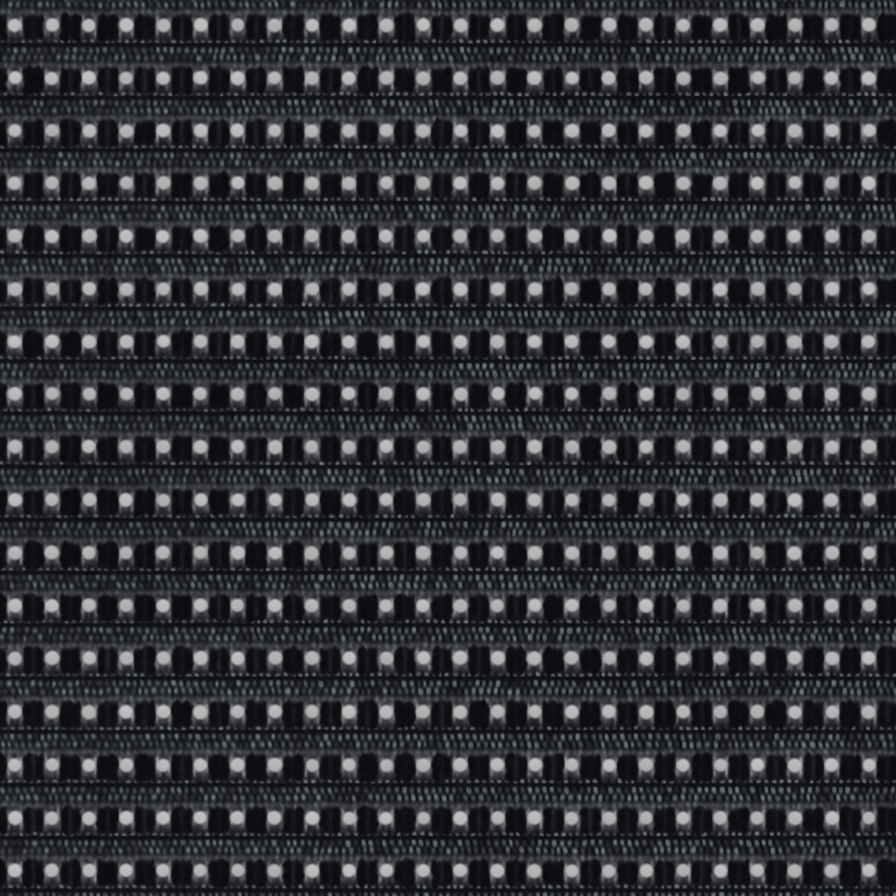
Write a WebGL 1 fragment shader that draws this texture.

```glsl
precision highp float;
// Dark woven fabric: rows of pale round dots between black floats and fine grey ribbing.

uniform vec2 u_resolution;

// Layout, in canvas units or fractions of one repeat
const vec2 REPEATS = vec2(24.13, 16.95);
const vec2 FIRST_DOT = vec2(0.0166, 0.0286);
const float DOT_HEIGHT = 0.37;       // dot centre above the base of its repeat
const float DOT_RADIUS = 0.0075;
const float DOT_SOFTNESS = 0.0022;
const float STRANDS = 5.0;           // fine strands per repeat
const float STRAND_WARP = 0.45;      // unevenness of strand spacing
const float STRAND_WEAR = 0.85;      // brightness spread between strands
const float ROW_DRIFT = 0.04;
const vec2 FLOAT_HALF_SIZE = vec2(0.26, 0.22);

const vec3 GAP_COLOR = vec3(0.064, 0.066, 0.080);
const vec3 FLOAT_COLOR = vec3(0.054, 0.047, 0.063);
const vec3 RIB_COLOR = vec3(0.355, 0.380, 0.400);
const vec3 BAND_COLOR = vec3(0.330, 0.345, 0.365);
const vec3 LEG_COLOR = vec3(0.45, 0.45, 0.47);
const vec3 DOT_COLOR = vec3(0.73, 0.73, 0.735);

float hash(vec2 p) {
  vec3 h = fract(vec3(p.xyx) * 0.1031);
  h += dot(h, h.yzx + 33.33);
  return fract((h.x + h.y) * h.z);
}

float noise(vec2 p) {
  vec2 i = floor(p);
  vec2 f = fract(p);
  f = f * f * (3.0 - 2.0 * f);
  return mix(mix(hash(i), hash(i + vec2(1.0, 0.0)), f.x),
             mix(hash(i + vec2(0.0, 1.0)), hash(i + 1.0), f.x), f.y);
}

// Soft bump of the given half width around zero
float bump(float x, float halfWidth) {
  x /= halfWidth;
  return exp(-x * x);
}

// Upright strands of uneven spacing and brightness, with a slight slant
float strands(float x, float height, float row, float contrast) {
  float slant = 0.4 * (noise(vec2(x * 0.6, row)) - 0.3);
  float s = (x + height * slant) * STRANDS + 0.5 * row;
  s += STRAND_WARP * noise(vec2(x * 2.5, row * 7.0 + 13.0));
  float ridge = 0.5 - 0.5 * cos(6.28318 * s);
  float level = 1.0 - STRAND_WEAR * hash(vec2(floor(s), row) + 70.0);
  return mix(0.35, ridge * level * 1.6, contrast);
}

void main() {
  vec2 uv = gl_FragCoord.xy / u_resolution;
  float pixel = 1.0 / min(u_resolution.x, u_resolution.y);

  // Repeat coordinates, with rows drifting slightly
  vec2 p = (uv - FIRST_DOT) * REPEATS;
  p.y += ROW_DRIFT * (noise(vec2(3.0, p.y * 0.7 + 40.0)) - 0.5);
  vec2 cell = floor(p + vec2(0.5, DOT_HEIGHT));
  float x = p.x - cell.x;
  float v = p.y + DOT_HEIGHT - cell.y;
  float contrast = mix(0.65, 1.0, smoothstep(0.0, 0.6, uv.x));
  float fuzz = noise(p * vec2(13.0, 11.0) + 90.0);

  // Ribbed ground: two staggered rows and a thin one at the base, with dark seams
  vec3 color = GAP_COLOR;
  float seam = smoothstep(0.0, 0.05, v) * (1.0 - smoothstep(0.94, 1.0, v));
  for (int i = 0; i < 3; i++) {
    float k = float(i);
    float row = cell.y * 3.0 + k;
    float center = i == 2 ? 0.06 : 0.755 + 0.145 * k;
    center += 0.03 * (noise(vec2(p.x * 4.0, row + 300.0)) - 0.5);
    float rib = strands(p.x, v - center, row, contrast);
    rib *= seam * bump(v - center, i == 2 ? 0.04 : 0.064);
    color = mix(color, RIB_COLOR, clamp(rib, 0.0, 1.0));
  }

  // Soft horizontal band above the dots, wavering and streaked
  float bandCenter = 0.605 + 0.03 * (noise(vec2(p.x * 3.0, cell.y + 150.0)) - 0.5);
  float band = bump(v - bandCenter, 0.070);
  band *= 0.45 + 0.50 * strands(p.x, v - 0.60, cell.y + 200.0, 0.7 * contrast);
  color = mix(color, BAND_COLOR, clamp(band, 0.0, 1.0));

  // Streaked grey legs beside and below each dot, darker in the middle
  float side = abs(x);
  float legs = 1.0 - smoothstep(0.15, 0.32, side);
  legs *= smoothstep(0.02, 0.28, v) * (1.0 - smoothstep(0.46, 0.62, v));
  legs *= 0.50 + 0.50 * bump(side - 0.18, 0.08);
  legs *= 0.50 + 0.80 * noise(vec2(p.x * 12.0, p.y * 5.0 + 60.0));
  color = mix(color, LEG_COLOR, clamp(legs, 0.0, 1.0));

  // Black floats between the dots: rounded, ragged, with a faint ridge
  float fx = fract(p.x) - 0.5;
  vec2 ragged = vec2(noise(vec2(p.x * 3.0, p.y * 9.0)),
                     noise(vec2(p.x * 8.0, cell.y + 20.0))) - 0.5;
  vec2 edge = abs(vec2(fx, v - 0.320)) - FLOAT_HALF_SIZE + ragged * vec2(0.11, 0.14);
  float corner = length(max(edge + 0.11, 0.0)) - 0.11;
  float block = 1.0 - smoothstep(-0.055, 0.060, corner);
  float wear = hash(vec2(floor(p.x), cell.y) + 11.0);
  vec3 floatColor = FLOAT_COLOR + 0.07 * wear * bump(fx, 0.07);
  color = mix(color, floatColor, block * 0.97);

  // Thread fuzz and broad unevenness
  color *= 0.80 + 0.40 * fuzz;
  color *= 0.92 + 0.16 * noise(uv * 9.0);

  // Pale dots, slightly uneven in size, place and brightness
  vec2 jitter = vec2(hash(cell + 31.0), hash(cell + 57.0)) - 0.5;
  vec2 d = vec2(x, v - DOT_HEIGHT) / REPEATS + jitter * 0.0010;
  float radius = DOT_RADIUS * (0.95 + 0.10 * hash(cell + 83.0));
  float soft = max(DOT_SOFTNESS, pixel);
  float disc = 1.0 - smoothstep(radius - soft, radius + soft, length(d));
  float shade = 0.94 + 0.08 * hash(cell + 5.0) + 5.0 * d.y;
  color = mix(color, DOT_COLOR * shade, disc);

  gl_FragColor = vec4(color, 1.0);
}
```
